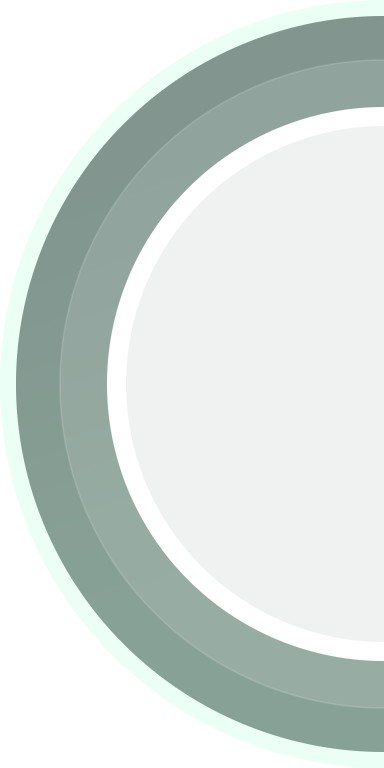
Write a WebGL 1 fragment shader that draws this background.

```glsl
precision highp float;
// Half disc of concentric sage rings with a pale centre, cut by the right edge.

uniform vec2 u_resolution;

// Radii, in canvas heights
const float R_HALO = 0.5;
const float R_OUTER = 0.4792;
const float R_INNER = 0.4219;
const float R_RIM = 0.3607;
const float R_CORE = 0.3359;

const vec3 WHITE = vec3(1.0);
const vec3 MINT = vec3(0.925, 1.0, 0.965);
const vec3 SAGE_TOP = vec3(0.508, 0.588, 0.562);
const vec3 SAGE_BOTTOM = vec3(0.533, 0.632, 0.588);
const vec3 CORE = vec3(0.941, 0.950, 0.946);

const float VEIL = 0.125;        // white laid over the inner ring
const float SEAM = 0.15;         // strength of the line between the rings
const float SEAM_WIDTH = 0.0007;
const vec2 SHADE_DIR = vec2(0.35, -1.0);

// Antialiased coverage of a disc at distance d from its centre
float disc(float d, float radius) {
  return clamp((radius - d) * u_resolution.y + 0.5, 0.0, 1.0);
}

void main() {
  // Origin at the middle of the right edge
  vec2 p = (gl_FragCoord.xy - vec2(1.0, 0.5) * u_resolution) / u_resolution.y;
  float d = length(p);

  // Diagonal shading shared by both sage rings
  float shade = smoothstep(-0.45, 0.25, dot(p, SHADE_DIR));
  vec3 sage = mix(SAGE_TOP, SAGE_BOTTOM, shade);
  vec3 paleSage = mix(sage, WHITE, VEIL);

  // Discs stacked from the largest to the smallest
  vec3 color = mix(WHITE, MINT, disc(d, R_HALO));
  color = mix(color, sage, disc(d, R_OUTER));
  color = mix(color, paleSage, disc(d, R_INNER));

  // Faint light seam between the sage rings
  float seam = 1.0 - smoothstep(0.0, SEAM_WIDTH + 1.0 / u_resolution.y, abs(d - R_INNER));
  color = mix(color, WHITE, SEAM * seam);

  color = mix(color, WHITE, disc(d, R_RIM));
  color = mix(color, CORE, disc(d, R_CORE));

  gl_FragColor = vec4(color, 1.0);
}
```
